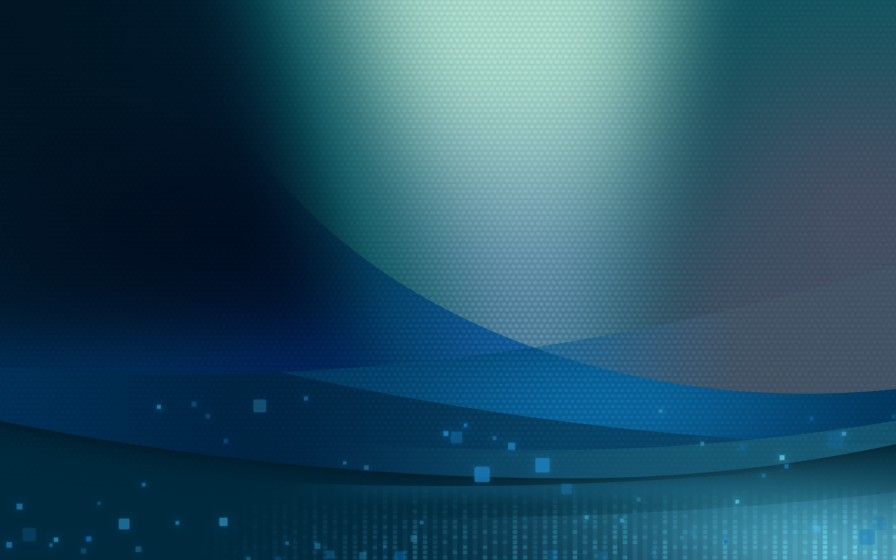
Write a WebGL 2 fragment shader that draws this background.

```glsl
#version 300 es
precision highp float;

uniform vec2 u_resolution;
out vec4 fragColor;

float hash(float n) {
    return fract(sin(n * 12.9898 + 4.137) * 4375.85);
}

float hash2(vec2 p) {
    return fract(sin(dot(p, vec2(12.99, 78.23))) * 4375.85);
}

// Soft elliptical glow
float glow(vec2 p, vec2 center, vec2 radius) {
    vec2 d = (p - center) / radius;
    return exp(-dot(d, d));
}

// Parabolic wave edge
float wave(float x, float vertex, float height, float bend) {
    return height + bend * (x - vertex) * (x - vertex);
}

// Coverage of the area under an edge
float under(float edge, float y) {
    float aa = 0.8 / u_resolution.y;
    return smoothstep(-aa, aa, edge - y);
}

float roundedSquare(vec2 p, float halfSize) {
    vec2 d = abs(p) - halfSize * 0.7;
    return length(max(d, 0.0)) + min(max(d.x, d.y), 0.0) - halfSize * 0.3;
}

// Light beam between the dark left side and the mauve right side
vec3 backdrop(vec2 uv) {
    vec3 teal = vec3(0.04, 0.33, 0.37);
    float left = smoothstep(0.16, 0.54, uv.x - 0.2 * (1.0 - uv.y));
    float right = smoothstep(0.95, 0.6, uv.x + 0.1 * (1.0 - uv.y));
    vec3 dark = mix(vec3(0.005, 0.12, 0.2), vec3(0.005, 0.065, 0.14), glow(uv, vec2(0.2, 0.57), vec2(0.24, 0.25)));
    dark *= 1.0 - 0.3 * glow(uv, vec2(0.0, 1.0), vec2(0.25, 0.4));
    dark += vec3(0.0, 0.07, 0.15) * glow(uv, vec2(0.2, 0.32), vec2(0.6, 0.1));
    dark = mix(dark, teal, smoothstep(0.0, 0.45, left));
    float mauve = glow(uv, vec2(0.97, 0.62), vec2(0.22, 0.29));
    mauve = mix(mauve, 1.0, smoothstep(0.75, 0.4, uv.y) * smoothstep(0.6, 0.88, uv.x));
    vec3 side = mix(teal, vec3(0.27, 0.31, 0.39), mauve);
    vec3 mint = mix(vec3(0.37, 0.54, 0.66), vec3(0.67, 0.86, 0.8), smoothstep(0.4, 0.95, uv.y));
    return mix(mix(dark, side, smoothstep(0.48, 0.72, uv.x)), mint, smoothstep(0.22, 1.08, left * right));
}

void main() {
    vec2 uv = gl_FragCoord.xy / u_resolution;
    vec2 p = gl_FragCoord.xy / u_resolution.y;
    float aa = 1.0 / u_resolution.y;
    float x = uv.x;
    float y = uv.y;
    vec3 color = backdrop(uv);

    // Large translucent disc
    float disc = length((vec2(x * 1.6, y) - vec2(1.44, 1.122)) / vec2(1.117, 0.825)) - 1.0;
    float outside = smoothstep(-aa, aa, disc);
    float shade = smoothstep(0.88, 0.52, y) * smoothstep(0.12, 0.42, x);
    color *= mix(vec3(1.0), vec3(0.22, 0.68, 0.9), outside * shade);
    color += vec3(0.0, 0.02, 0.07) * outside * glow(uv, vec2(0.45, 0.38), vec2(0.2, 0.12));

    // Blue sweep and its overlap with the disc
    float sweep = under(wave(x, 0.2, 0.332, 0.305), y);
    vec3 blue = mix(vec3(0.0, 0.18, 0.32), vec3(0.04, 0.4, 0.62), glow(uv, vec2(0.67, 0.28), vec2(0.25, 0.17)));
    vec3 overlap = mix(vec3(0.13, 0.42, 0.6), vec3(0.26, 0.33, 0.4), smoothstep(0.58, 0.85, x));
    color = mix(color, mix(overlap, blue, outside), sweep);

    // Darker wave and the thin teal ribbon
    vec3 deep = mix(vec3(0.0, 0.14, 0.26), vec3(0.03, 0.27, 0.41), smoothstep(0.25, 0.7, x));
    deep = mix(vec3(0.0, 0.18, 0.33), deep, smoothstep(0.0, 0.3, x));
    color = mix(color, deep, sweep * under(wave(x, 1.05, 0.205, 0.24), y));
    float ribbon = under(wave(x, 0.6, 0.196, 0.33), y) * smoothstep(0.33, 0.85, x);
    color = mix(color, vec3(0.13, 0.41, 0.48), 0.55 * ribbon);

    // Foreground hill with a shadowed rim and a lit corner
    float rim = wave(x, 0.64, 0.146, x < 0.64 ? 0.25 : 0.47);
    vec3 hill = mix(vec3(0.0, 0.16, 0.24), vec3(0.0, 0.11, 0.17), exp(-max(rim - y, 0.0) * 45.0));
    hill += vec3(0.24, 0.34, 0.34) * glow(uv, vec2(0.96, 0.0), vec2(0.2, 0.11));
    hill += vec3(0.06, 0.15, 0.16) * glow(uv, vec2(0.83, 0.1), vec2(0.25, 0.1));
    float strip = under(wave(x, 0.5, 0.132, 0.2), y) * smoothstep(0.28, 0.5, x);
    hill += vec3(0.03, 0.09, 0.12) * strip * smoothstep(0.09, 0.135, y) * smoothstep(0.95, 0.6, x);
    hill += vec3(0.03, 0.05, 0.06) * under(wave(x, 0.48, 0.075, 0.17), y) * smoothstep(0.4, 0.65, x);
    color = mix(color, hill, under(rim, y));

    // Columns of tiny random dashes over faint stripes
    vec2 grid = p * vec2(56.0, 110.0);
    vec2 cell = fract(grid) - 0.5;
    float stripe = smoothstep(0.34, 0.1, abs(cell.x));
    float dash = smoothstep(0.48, 0.2, abs(cell.y)) * step(0.4, hash2(floor(grid)));
    float columnFade = smoothstep(0.15, 0.01, y) * smoothstep(0.2, 0.5, x);
    columnFade *= 0.4 + 0.6 * hash(floor(grid.x));
    color += vec3(0.11, 0.2, 0.22) * stripe * (0.3 + 0.6 * dash) * columnFade;

    // Staggered dot mesh
    vec2 mesh = p * vec2(90.0, 104.0);
    mesh.x += 0.5 * mod(floor(mesh.y), 2.0);
    float dots = smoothstep(0.5, 0.15, length(fract(mesh) - 0.5)) - 0.4;
    float meshStrength = 0.07 + 0.1 * glow(uv, vec2(0.55, 0.36), vec2(0.28, 0.18));
    color *= 1.0 + dots * meshStrength * smoothstep(0.1, 0.25, y);

    // Scattered glowing squares
    for (int i = 0; i < 64; i++) {
        float n = float(i);
        float height = 0.29 * pow(hash(n + 71.0), 1.7);
        vec2 center = vec2((n + hash(n)) / 64.0 * u_resolution.x / u_resolution.y, height);
        float size = mix(0.003, 0.015, pow(hash(n + 23.0), 3.5));
        float d = roundedSquare(p - center, size);
        vec3 tint = mix(vec3(0.03, 0.36, 0.62), vec3(0.35, 0.8, 0.88), hash(n + 37.0) * (0.4 + 0.6 * center.x / 1.6));
        float opacity = mix(0.2, 0.85, hash(n + 51.0));
        color = mix(color, tint, opacity * smoothstep(aa, -aa, d));
        color += tint * 0.1 * opacity * exp(-max(d, 0.0) * 160.0);
    }
    fragColor = vec4(clamp(color, 0.0, 1.0), 1.0);
}
```
